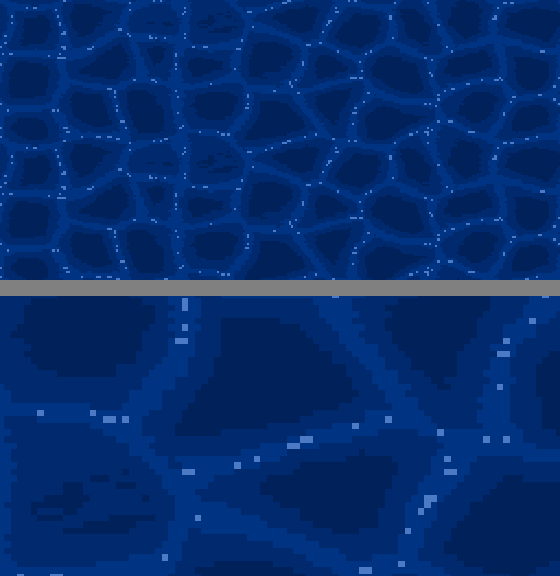
Top, the full canvas; bottom, a detail of the centre.
A WebGL 2 fragment shader for this texture:

```glsl
#version 300 es
precision highp float;
// Deep blue pixel-art water: dark cells, lighter seams and scattered glints, tiling.

uniform vec2 u_resolution;
out vec4 fragColor;

const float TAU = 6.2831853;
const vec2 BLOCKS = vec2(256.0, 64.0);   // square blocks in one tile
const float TILES_UP = 2.0;              // vertical repeats of the tile
const vec2 CELLS = vec2(9.0, 3.0);       // water cells in one tile

const vec3 DEEP  = vec3(0.00, 0.13, 0.35);
const vec3 MID   = vec3(0.00, 0.16, 0.43);
const vec3 SEAM  = vec3(0.00, 0.20, 0.51);
const vec3 GLINT = vec3(0.30, 0.48, 0.77);

// Integer hash: two values from 0 to 1 for a lattice point
vec2 hash2(vec2 p, uint seed) {
  uvec2 v = uvec2(p) * 1664525u + 1013904223u + seed * uvec2(747796405u, 277803737u);
  v.x += v.y * 1664525u;
  v.y += v.x * 1664525u;
  v ^= v >> 16u;
  v.x += v.y * 1664525u;
  v.y += v.x * 1664525u;
  v ^= v >> 16u;
  return vec2(v & 65535u) / 65535.0;
}

// Gap between the nearest and second nearest cell centre; zero on a seam
float seamGap(vec2 p, vec2 period, float jitter) {
  vec2 base = floor(p);
  float nearest = 9.0, second = 9.0;
  for (int j = -2; j <= 2; j++) {
    for (int i = -2; i <= 2; i++) {
      vec2 cell = base + vec2(i, j);
      vec2 offset = 0.5 + jitter * (hash2(mod(cell, period), 7u) - 0.5);
      float d = distance(p, cell + offset);
      second = min(second, max(nearest, d));
      nearest = min(nearest, d);
    }
  }
  return second - nearest;
}

// Noise that is smooth along a row but independent between rows
float rowNoise(vec2 block, float runLength, vec2 period) {
  float x = block.x / runLength;
  float knots = period.x / runLength;
  float a = hash2(vec2(mod(floor(x), knots), block.y), 3u).x;
  float b = hash2(vec2(mod(floor(x) + 1.0, knots), block.y), 3u).x;
  return mix(a, b, smoothstep(0.0, 1.0, fract(x))) - 0.5;
}

// Random single blocks, some of them stretched to two blocks wide
bool isGlint(vec2 block, vec2 period, float chance) {
  vec2 left = vec2(mod(block.x - 1.0, period.x), block.y);
  return hash2(block, 11u).x < chance || hash2(left, 11u).x < chance * 0.35;
}

// Gentle bend of the cells with whole numbers of waves per tile
vec2 bend(vec2 tile, float amount) {
  return amount * vec2(sin(TAU * (3.0 * tile.x + 2.0 * tile.y)),
                       sin(TAU * (5.0 * tile.x - tile.y)));
}

void main() {
  // Snap the canvas to blocks and wrap them into one tile
  vec2 uv = gl_FragCoord.xy / u_resolution;
  vec2 block = mod(floor(uv * BLOCKS * vec2(1.0, TILES_UP)), BLOCKS);
  vec2 tile = (block + 0.5) / BLOCKS;

  // Depth bands with ragged, row-wise edges
  float gap = seamGap(tile * CELLS + bend(tile, 0.07), CELLS, 0.8);
  float ragged = gap + 0.09 * rowNoise(block, 4.0, BLOCKS);
  vec3 color = mix(SEAM, MID, step(0.128, ragged));
  color = mix(color, DEEP, step(0.385, ragged));

  // Glints along the middle of the seams
  if (gap < 0.05 && isGlint(block, BLOCKS, 0.10)) color = GLINT;

  fragColor = vec4(color, 1.0);
}
```
